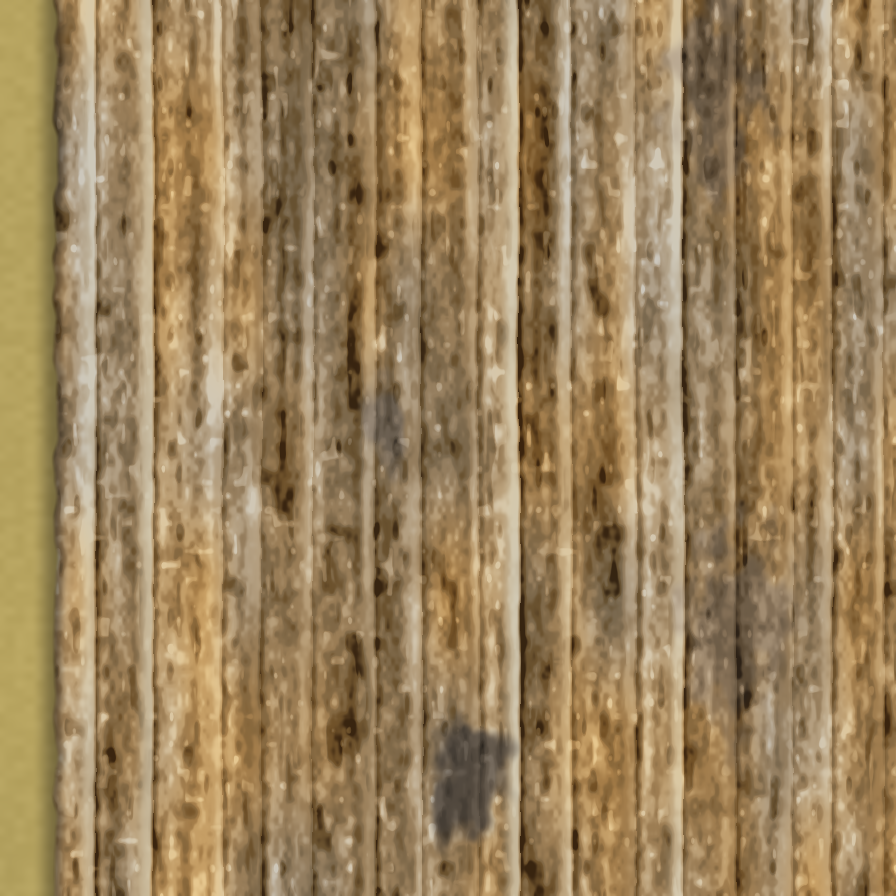
This texture is drawn by a Shadertoy shader. Its source:

```glsl
float hash(vec2 p) {
    p = fract(p * vec2(0.1031, 0.1137));
    p += dot(p, p.yx + 33.33);
    return fract((p.x + p.y) * p.x * 17.0 + p.y * 91.7);
}

float noise(vec2 p) {
    vec2 i = floor(p), f = fract(p);
    f = f * f * (3.0 - 2.0 * f);
    return mix(mix(hash(i), hash(i + vec2(1, 0)), f.x),
               mix(hash(i + vec2(0, 1)), hash(i + vec2(1, 1)), f.x), f.y);
}

// Noise centred on zero
float grain(vec2 p, vec2 scale, float seed) {
    return noise(p * scale + seed) - 0.5;
}

// Uneven position of a groove between two layers
float groove(float id) {
    return id + 0.55 * (hash(vec2(id + 7.0, 3.0)) - 0.5);
}

vec3 woodRamp(float tone) {
    vec3 c = mix(vec3(0.22, 0.14, 0.06), vec3(0.43, 0.32, 0.17), smoothstep(0.0, 0.24, tone));
    c = mix(c, vec3(0.51, 0.41, 0.27), smoothstep(0.24, 0.40, tone));
    c = mix(c, vec3(0.61, 0.49, 0.33), smoothstep(0.40, 0.54, tone));
    c = mix(c, vec3(0.73, 0.62, 0.46), smoothstep(0.54, 0.74, tone));
    return mix(c, vec3(0.85, 0.78, 0.65), smoothstep(0.74, 1.0, tone));
}

// Soft, ragged grey spot
float stain(vec2 p, vec2 centre, vec2 radius) {
    float d = length((p - centre) / radius);
    d += 0.9 * grain(p, vec2(45, 30), 11.0) + 0.4 * grain(p, vec2(110, 60), 5.0);
    return 1.0 - smoothstep(0.5, 1.2, d);
}

vec3 layeredWood(vec2 p) {
    p.x += 0.004 * grain(p, vec2(12, 5), 2.0) + 0.002 * grain(p, vec2(40, 50), 8.0);

    // Irregular layers, each rising to a pale lip before a dark groove
    float u = (p.x - 0.062) * 17.0;
    float id = floor(u);
    id += step(groove(id + 1.0), u) - step(u, groove(id));
    float left = (u - groove(id)) / 17.0;
    float right = (groove(id + 1.0) - u) / 17.0;
    float strength = hash(vec2(id, 19.0));
    float lip = (1.0 - smoothstep(0.005, 0.024, right)) * smoothstep(0.0, 0.004, right);
    float crevice = 1.0 - smoothstep(0.001, 0.008, left);

    // Long fibres and mottling
    float tone = 0.53 + 0.14 * (hash(vec2(id, 41.0)) - 0.5);
    tone += 0.34 * grain(p, vec2(55, 1.8), 4.0);
    tone += 0.34 * grain(p, vec2(115, 5), 23.0);
    tone += 0.24 * grain(p, vec2(28, 16), 31.0);
    float roughness = 1.0 - 0.6 * lip;
    tone += roughness * (0.32 * grain(p, vec2(120, 60), 47.0)
                       + 0.22 * grain(p, vec2(210, 130), 61.0));
    tone += lip * mix(0.10, 0.36, strength);
    tone -= crevice * mix(0.12, 0.34, hash(vec2(id - 1.0, 19.0)));

    // Torn dark pits and bright flecks
    float pits = smoothstep(0.70, 0.90, noise(p * vec2(95, 32) + 73.0));
    float flecks = smoothstep(0.78, 0.95, noise(p * vec2(110, 65) + 89.0));
    tone += roughness * (0.26 * flecks - 0.27 * pits);

    vec3 color = woodRamp(clamp(tone, 0.0, 1.0));
    color *= 1.0 + vec3(0.07, 0.0, -0.16) * 2.0 * grain(p, vec2(22, 6), 97.0);
    color = mix(color, vec3(0.81, 0.79, 0.71), 0.65 * lip * smoothstep(0.45, 0.95, strength));

    // Weathered spots
    float light = dot(color, vec3(0.3, 0.6, 0.1));
    vec3 grey = vec3(0.98, 0.87, 0.76) * light;
    color = mix(color, grey * 0.45 + vec3(0.05), 0.85 * stain(p, vec2(0.522, 0.13), vec2(0.048, 0.062)));
    color = mix(color, grey * 0.7 + vec3(0.10), 0.7 * stain(p, vec2(0.43, 0.53), vec2(0.024, 0.065)));
    color = mix(color, grey * 0.85, 0.6 * stain(p, vec2(0.80, 0.90), vec2(0.055, 0.11)));
    return mix(color, grey * 0.9, 0.6 * stain(p, vec2(0.82, 0.30), vec2(0.065, 0.12)));
}

// Smooth olive band along the left side
vec3 oliveBand(vec2 p) {
    vec3 c = mix(vec3(0.70, 0.63, 0.37), vec3(0.74, 0.66, 0.38), noise(p * vec2(8, 4)));
    c += 0.035 * grain(p, vec2(90, 110), 13.0);
    return c * mix(1.0, 0.66, smoothstep(0.035, 0.064, p.x));
}

void mainImage(out vec4 fragColor, in vec2 fragCoord) {
    vec2 p = fragCoord / iResolution.xy;
    float edge = 0.062 + 0.006 * grain(p, vec2(1, 45), 17.0);
    vec3 wood = layeredWood(p);
    wood *= 1.0 - 0.4 * (1.0 - smoothstep(0.0, 0.014, p.x - edge));
    vec3 color = mix(oliveBand(p), wood, smoothstep(-0.003, 0.003, p.x - edge));
    fragColor = vec4(clamp(color, 0.0, 1.0), 1.0);
}
```
